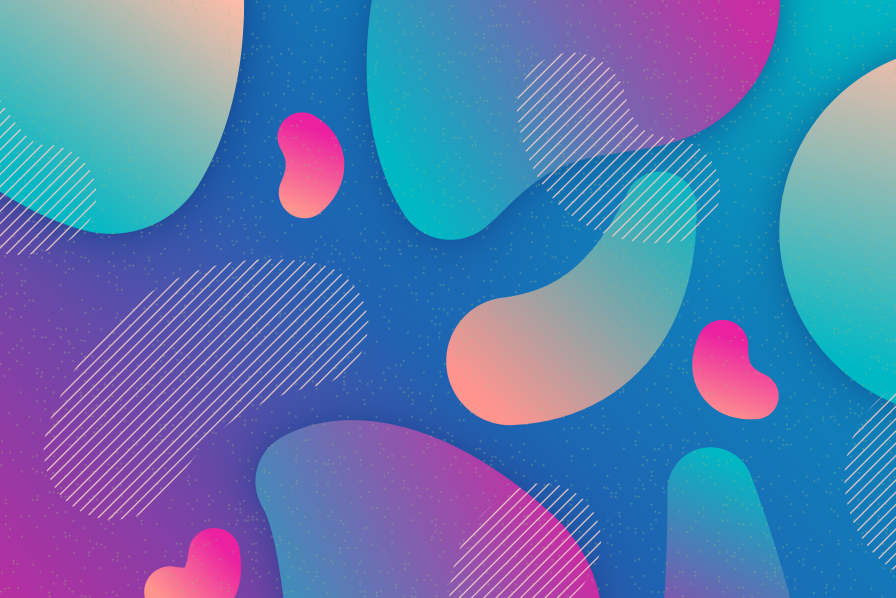
This background is drawn by a Shadertoy shader. Its source:

```glsl
const vec3 TEAL = vec3(0.0, 0.72, 0.77);
const vec3 PEACH = vec3(1.0, 0.74, 0.66);
const vec3 SALMON = vec3(1.0, 0.58, 0.56);
const vec3 MAGENTA = vec3(0.78, 0.18, 0.64);
const vec3 HOT_PINK = vec3(0.92, 0.13, 0.63);
const vec3 STEEL = vec3(0.26, 0.55, 0.73);
const vec3 SHADOW = vec3(0.07, 0.24, 0.54);

float hash(vec2 p) {
    vec3 q = fract(p.xyx * 0.1031);
    q += dot(q, q.yzx + 33.33);
    return fract((q.x + q.y) * q.z);
}

float circle(vec2 p, vec3 c) {
    return length(p - c.xy) - c.z;
}

// Circles swept along a quadratic curve; xy is the centre, z the radius
float bean(vec2 p, vec3 a, vec3 b, vec3 c) {
    float d = 1e3;
    for (int i = 0; i <= 28; i++) {
        float t = float(i) / 28.0;
        d = min(d, circle(p, mix(mix(a, b, t), mix(b, c, t), t)));
    }
    return d;
}

float smoothUnion(float a, float b, float k) {
    float h = max(k - abs(a - b), 0.0) / k;
    return min(a, b) - h * h * k * 0.25;
}

float cover(float d) {
    return clamp(0.5 - d * iResolution.y, 0.0, 1.0);
}

// Position along the line from a to b, from 0 to 1
float ramp(vec2 p, vec2 a, vec2 b) {
    return clamp(dot(p - a, b - a) / dot(b - a, b - a), 0.0, 1.0);
}

void paint(inout vec3 col, float d, float shade, vec3 fill) {
    col = mix(col, SHADOW, shade * exp(-max(d, 0.0) * 28.0));
    col = mix(col, fill, cover(d));
}

void hatch(inout vec3 col, vec2 p, float d) {
    float period = 0.0205;
    float stripe = abs(fract((p.x - p.y) / period) - 0.5) * period * 0.707;
    col = mix(col, vec3(0.94, 0.8, 0.78), 0.9 * cover(d) * cover(stripe - 0.0011));
}

vec3 background(vec2 p) {
    float s = (p.x + p.y) / 2.5;
    vec3 col = mix(vec3(0.72, 0.18, 0.63), vec3(0.43, 0.28, 0.66), clamp(s / 0.22, 0.0, 1.0));
    col = mix(col, vec3(0.12, 0.39, 0.7), clamp((s - 0.22) / 0.23, 0.0, 1.0));
    col = mix(col, vec3(0.06, 0.5, 0.73), clamp((s - 0.45) / 0.23, 0.0, 1.0));
    return mix(col, TEAL, clamp((s - 0.68) / 0.24, 0.0, 1.0));
}

void mainImage(out vec4 fragColor, in vec2 fragCoord) {
    vec2 p = fragCoord / iResolution.y;
    p.x += 0.75 - 0.5 * iResolution.x / iResolution.y;
    vec3 col = background(p);

    // Large blobs with soft shadows
    float d = bean(p, vec3(0.186, 0.781, 0.172), vec3(0.143, 0.891, 0.267), vec3(0.098, 1.0, 0.311));
    paint(col, d, 0.5, mix(TEAL, PEACH, ramp(p, vec2(0.13, 0.63), vec2(0.4, 1.0))));

    d = bean(p, vec3(0.754, 0.691, 0.092), vec3(0.777, 0.844, 0.195), vec3(0.83, 1.039, 0.195));
    d = smoothUnion(d, circle(p, vec3(1.057, 1.0, 0.248)), 0.172);
    paint(col, d, 0.4, mix(TEAL, MAGENTA, ramp(p, vec2(0.7, 0.65), vec2(1.24, 0.98))));

    d = circle(p, vec3(1.615, 0.613, 0.311));
    paint(col, d, 0.4, mix(TEAL, PEACH, ramp(p, vec2(1.38, 0.4), vec2(1.53, 0.94))));

    d = bean(p, vec3(0.512, 0.195, 0.084), vec3(0.638, 0.162, 0.176), vec3(0.746, -0.055, 0.264));
    paint(col, d, 0.4, mix(STEEL, MAGENTA, ramp(p, vec2(0.48, 0.03), vec2(0.9, 0.22))));

    // Flat blobs
    d = bean(p, vec3(0.854, 0.396, 0.107), vec3(1.052, 0.413, 0.115), vec3(1.105, 0.652, 0.061));
    paint(col, d, 0.0, mix(SALMON, TEAL, ramp(p, vec2(0.8, 0.34), vec2(1.15, 0.71))));

    d = bean(p, vec3(1.189, 0.18, 0.072), vec3(1.207, 0.08, 0.09), vec3(1.217, -0.016, 0.106));
    paint(col, d, 0.0, mix(vec3(0.48, 0.35, 0.68), TEAL, ramp(p, vec2(1.12, 0.0), vec2(1.23, 0.23))));

    // Small pink beans
    d = bean(p, vec3(0.506, 0.771, 0.041), vec3(0.547, 0.729, 0.056), vec3(0.51, 0.678, 0.043));
    paint(col, d, 0.0, mix(SALMON, HOT_PINK, ramp(p, vec2(0.49, 0.65), vec2(0.54, 0.78))));

    d = bean(p, vec3(1.209, 0.422, 0.043), vec3(1.193, 0.351, 0.057), vec3(1.264, 0.338, 0.039));
    paint(col, d, 0.0, mix(SALMON, HOT_PINK, ramp(p, vec2(1.2, 0.3), vec2(1.24, 0.43))));

    d = bean(p, vec3(0.359, 0.074, 0.043), vec3(0.361, -0.016, 0.055), vec3(0.285, 0.01, 0.043));
    paint(col, d, 0.0, mix(SALMON, HOT_PINK, ramp(p, vec2(0.27, 0.0), vec2(0.37, 0.09))));

    // Scattered specks
    vec2 cell = floor(p * 150.0);
    vec2 jitter = 0.3 + 0.4 * vec2(hash(cell + 7.0), hash(cell + 19.0));
    float speck = step(0.9, hash(cell)) * cover((length(fract(p * 150.0) - jitter) - 0.26) / 150.0);
    col = mix(col, vec3(0.6, 0.74, 0.5), 0.32 * speck);

    // Hatched shapes
    hatch(col, p, bean(p, vec3(0.078, 0.674, 0.084), vec3(-0.02, 0.639, 0.117), vec3(-0.059, 0.805, 0.066)));
    hatch(col, p, bean(p, vec3(0.957, 0.82, 0.092), vec3(0.982, 0.683, 0.098), vec3(1.117, 0.682, 0.088)));
    hatch(col, p, bean(p, vec3(0.191, 0.248, 0.117), vec3(0.293, 0.456, 0.144), vec3(0.512, 0.457, 0.104)));
    hatch(col, p, bean(p, vec3(0.91, 0.096, 0.096), vec3(0.865, 0.061, 0.113), vec3(0.85, -0.006, 0.098)));
    hatch(col, p, circle(p, vec3(1.596, 0.199, 0.183)));

    fragColor = vec4(col, 1.0);
}
```
